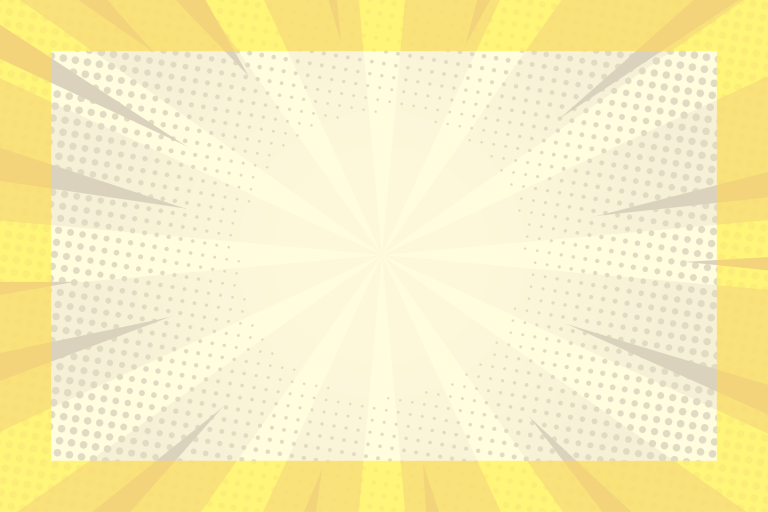
This background is drawn by a Shadertoy shader. Its source:

```glsl
#define RAY_COUNT 12.0
#define RAY_HALF_ANGLE 0.090
#define FOCUS_OFFSET vec2(-0.004, 0.002)
#define PANEL_INSET 0.1
#define DOT_PITCH 0.0238
#define DOT_TILT 0.17
#define DOT_START 0.28
#define DOT_FULL 0.66
#define DOT_MIN 0.0023
#define DOT_MAX 0.0074

// Palette
const vec3 RAY_YELLOW   = vec3(1.00, 0.96, 0.47);
const vec3 GAP_YELLOW   = vec3(0.98, 0.885, 0.48);
const vec3 SPIKE_YELLOW = vec3(0.955, 0.83, 0.48);
const vec3 DOT_YELLOW   = vec3(0.965, 0.85, 0.47);
const vec3 RAY_CREAM    = vec3(1.00, 0.993, 0.87);
const vec3 GAP_INNER    = vec3(0.993, 0.972, 0.856);
const vec3 GAP_OUTER    = vec3(0.965, 0.943, 0.84);
const vec3 DOT_CREAM    = vec3(0.88, 0.86, 0.76);
const vec3 SPIKE_CREAM  = vec3(0.86, 0.825, 0.74);

// Speed spikes: direction in degrees, tip radius, half-width slope
const vec3 SPIKES[16] = vec3[16](
    vec3(10.3, 0.428, 0.072), vec3(37.5, 0.437, 0.070),
    vec3(68.3, 0.441, 0.125), vec3(100.9, 0.424, 0.100),
    vec3(126.7, 0.436, 0.125), vec3(138.4, 0.596, 0.120),
    vec3(150.9, 0.439, 0.070), vec3(166.7, 0.395, 0.085),
    vec3(185.0, 0.600, 0.085), vec3(196.3, 0.432, 0.076),
    vec3(223.7, 0.432, 0.086), vec3(254.4, 0.434, 0.130),
    vec3(281.1, 0.416, 0.130), vec3(312.3, 0.428, 0.083),
    vec3(339.5, 0.387, 0.065), vec3(358.7, 0.592, 0.080));

float fillMask(float dist, float pixel) {
    return 1.0 - smoothstep(-0.7 * pixel, 0.7 * pixel, dist);
}

float rayMask(vec2 p, float pixel) {
    float period = 6.2831853 / RAY_COUNT;
    float angle = atan(p.y, p.x);
    float offAxis = abs(angle - period * round(angle / period));
    return fillMask((offAxis - RAY_HALF_ANGLE) * length(p), pixel);
}

// Halftone grid whose dots grow away from the focus
float dotMask(vec2 p, float pixel) {
    float c = cos(DOT_TILT), s = sin(DOT_TILT);
    mat2 tilt = mat2(c, s, -s, c);
    vec2 q = tilt * p;
    vec2 cell = (floor(q / DOT_PITCH) + 0.5) * DOT_PITCH;
    float reach = length(cell);
    float growth = clamp((reach - DOT_START) / (DOT_FULL - DOT_START), 0.0, 1.0);
    float radius = mix(DOT_MIN, DOT_MAX, growth);
    return fillMask(length(q - cell) - radius, pixel) * step(DOT_START, reach);
}

float spikeMask(vec2 p, float pixel) {
    float mask = 0.0;
    for (int i = 0; i < 16; i++) {
        float angle = radians(SPIKES[i].x);
        vec2 dir = vec2(cos(angle), sin(angle));
        float along = dot(p, dir) - SPIKES[i].y;
        float across = abs(dot(p, vec2(-dir.y, dir.x)));
        mask = max(mask, fillMask(across - along * SPIKES[i].z, pixel));
    }
    return mask;
}

void mainImage(out vec4 fragColor, in vec2 fragCoord) {
    float pixel = 1.0 / iResolution.y;
    vec2 halfSize = 0.5 * iResolution.xy * pixel;
    vec2 centered = fragCoord * pixel - halfSize;
    vec2 p = centered - FOCUS_OFFSET;

    float ray = rayMask(p, pixel);
    float dots = dotMask(p, pixel);
    float spike = spikeMask(p, pixel);

    // Yellow border
    vec3 border = mix(GAP_YELLOW, RAY_YELLOW, ray);
    border = mix(border, DOT_YELLOW, 0.3 * dots);
    border = mix(border, SPIKE_YELLOW, spike);

    // Cream panel, shaded towards its rim
    vec3 gap = mix(GAP_INNER, GAP_OUTER, smoothstep(0.15, 0.62, length(p)));
    vec3 panel = mix(gap, RAY_CREAM, ray);
    panel = mix(panel, DOT_CREAM, dots);
    panel = mix(panel, SPIKE_CREAM, spike);

    vec2 edge = abs(centered) - (halfSize - PANEL_INSET);
    float inPanel = fillMask(max(edge.x, edge.y), pixel);
    fragColor = vec4(mix(border, panel, inPanel), 1.0);
}
```
